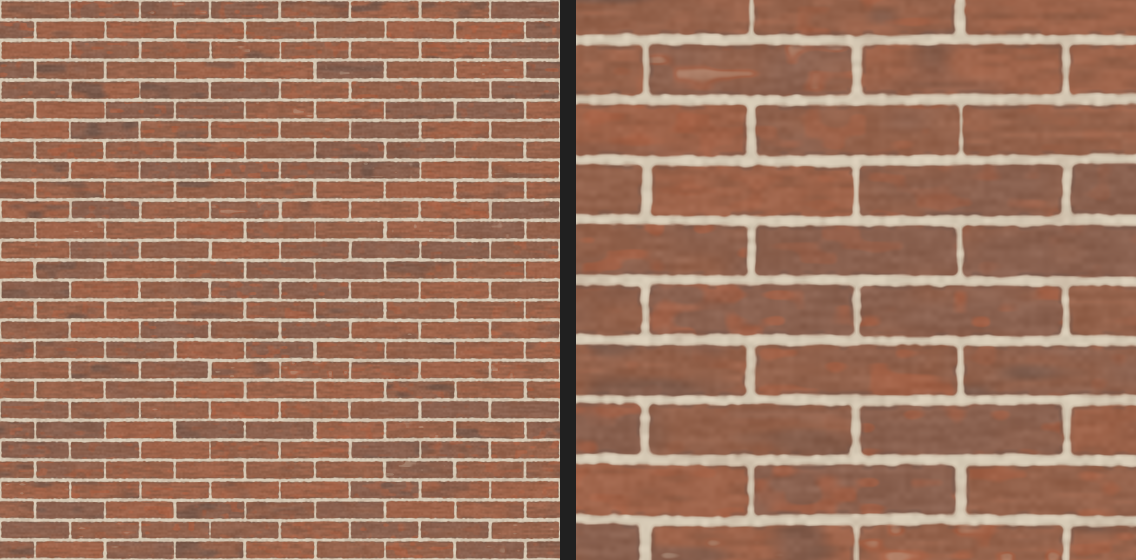
Left, the full canvas; right, a detail of the centre.
This texture is drawn by a WebGL 1 fragment shader. Its source:

```glsl
precision highp float;
uniform vec2 u_resolution;

const vec2 BRICKS = vec2(8.0, 28.0);          // columns and courses, courses even
const vec2 JOINT = vec2(0.0046, 0.0062);      // mortar width: upright, level
const vec2 SIZE_JITTER = vec2(0.0018, 0.0008);
const float CORNER = 0.0028;
const float RAGGED = 0.0022;
const float WAVE = 0.0012;
const float EDGE_SOFTNESS = 0.0008;
const vec3 CLAY = vec3(0.58, 0.385, 0.295);
const vec3 CLAY_WARM = vec3(0.62, 0.39, 0.29);
const vec3 CLAY_BROWN = vec3(0.54, 0.38, 0.31);
const vec3 CLAY_ORANGE = vec3(0.69, 0.38, 0.26);
const vec3 SOOT = vec3(0.42, 0.33, 0.29);
const vec3 MORTAR = vec3(0.84, 0.79, 0.71);
const vec3 MORTAR_SHADE = vec3(0.74, 0.65, 0.57);

float hash(vec2 p) {
  return fract(sin(dot(p, vec2(127.1, 311.7))) * 43758.5453);
}

// Value noise that wraps after a whole number of cells
float noise(vec2 p, vec2 period) {
  vec2 i = floor(p), f = fract(p);
  f = f * f * (3.0 - 2.0 * f);
  vec2 a = mod(i, period), b = mod(i + 1.0, period);
  return mix(mix(hash(a), hash(vec2(b.x, a.y)), f.x),
             mix(hash(vec2(a.x, b.y)), hash(b), f.x), f.y);
}

float tileNoise(vec2 uv, vec2 cells) {
  return noise(uv * cells, cells);
}

float roundedBox(vec2 p, vec2 halfSize, float radius) {
  vec2 q = abs(p) - halfSize + radius;
  return length(max(q, 0.0)) + min(max(q.x, q.y), 0.0) - radius;
}

vec3 brickColor(vec2 p, vec2 id, float grain) {
  // Each brick samples its own region of the noise
  vec2 q = p + 4.0 * vec2(hash(id + 3.1), hash(id + 7.7));
  vec2 period = vec2(4096.0);
  float streak = noise(q * vec2(55.0, 260.0), period);
  float patches = noise(q * vec2(75.0, 130.0) + 31.0, period);
  float cloud = noise(q * vec2(32.0, 70.0) + 57.0, period);
  float tone = hash(id + 11.3);

  vec3 color = mix(CLAY_BROWN, CLAY, smoothstep(0.05, 0.45, tone + 0.4 * (cloud - 0.5)));
  color = mix(color, CLAY_WARM, smoothstep(0.5, 0.95, tone + 0.5 * (streak - 0.5)));
  float orange = smoothstep(0.6, 0.85, patches) * hash(id + 19.9);
  color = mix(color, CLAY_ORANGE, 0.65 * orange);
  float soot = smoothstep(0.5, 0.9, cloud) * smoothstep(0.35, 1.0, hash(id + 23.5));
  color = mix(color, SOOT, 0.75 * soot);
  // Rare pale scuffs
  float scuff = smoothstep(0.8, 0.95, patches) * step(0.88, hash(id + 29.2));
  color = mix(color, MORTAR_SHADE, 0.4 * scuff);
  return color + 0.05 * (streak - 0.5) + 0.035 * (grain - 0.5);
}

void main() {
  vec2 uv = gl_FragCoord.xy / u_resolution;
  float pixel = 1.0 / min(u_resolution.x, u_resolution.y);
  float grain = tileNoise(uv, vec2(256.0));
  float crumble = tileNoise(uv, vec2(140.0, 168.0));

  // Running bond with slightly wavering courses
  vec2 grid = uv;
  grid.y += WAVE * (tileNoise(uv, vec2(12.0, 14.0)) - 0.5);
  grid *= BRICKS;
  grid.x += 0.5 * mod(floor(grid.y) + 1.0, 2.0);
  vec2 id = mod(floor(grid), BRICKS);
  vec2 p = (fract(grid) - 0.5) / BRICKS;

  // Brick outline, uneven in place and size
  vec2 shift = vec2(hash(id + 41.3), hash(id + 47.9)) - 0.5;
  vec2 grow = vec2(hash(id + 53.1), hash(id + 59.7)) - 0.5;
  vec2 halfSize = 0.5 * (1.0 / BRICKS - JOINT) + 0.5 * SIZE_JITTER * grow;
  float d = roundedBox(p - SIZE_JITTER * shift, halfSize, CORNER);
  d += RAGGED * (0.6 * (crumble - 0.5) + 0.4 * (grain - 0.5));
  float soft = max(EDGE_SOFTNESS, 0.75 * pixel);
  float brick = 1.0 - smoothstep(-soft, soft, d);

  // Mortar darkens against the bricks and in worn spots
  float worn = smoothstep(0.55, 0.9, tileNoise(uv, vec2(40.0, 56.0)));
  float shade = 0.6 * (1.0 - smoothstep(0.0, 0.0022, d)) + 0.4 * worn * crumble;
  vec3 mortar = mix(MORTAR, MORTAR_SHADE, clamp(shade, 0.0, 1.0));
  mortar += 0.06 * (grain - 0.5);

  // Brick face with a thin, broken dark rim
  vec3 face = brickColor(p, id, grain);
  float rim = smoothstep(-0.003, -0.0005, d) * smoothstep(0.35, 0.8, crumble);
  face = mix(face, SOOT, 0.4 * rim);

  gl_FragColor = vec4(mix(mortar, face, brick), 1.0);
}
```
